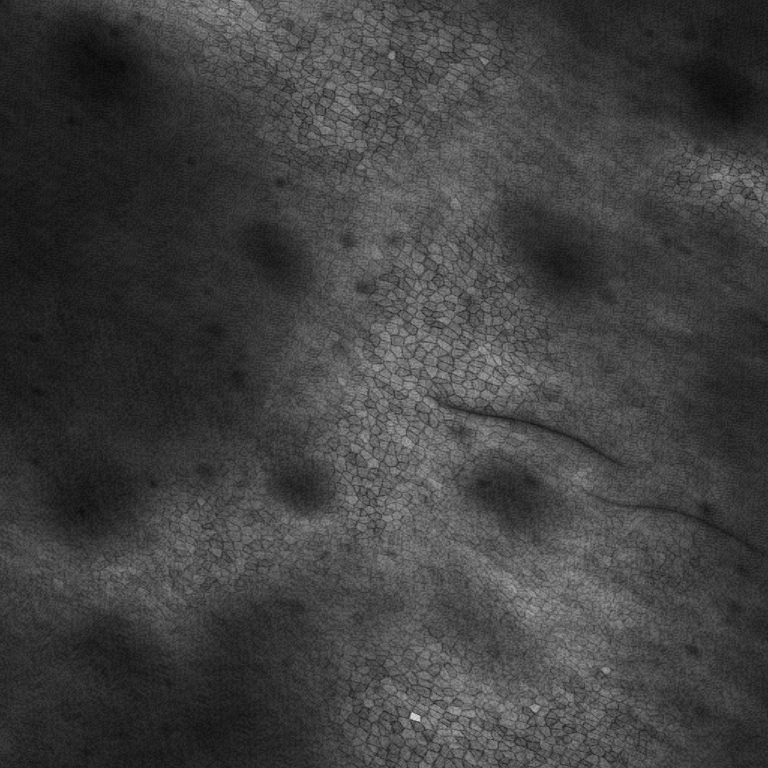
This texture is drawn by a WebGL 2 fragment shader. Its source:

```glsl
#version 300 es
precision highp float;
// Grey micrograph of packed tissue cells with dark pits, creases and sensor grain.

#define CELL_COUNT 82.0
#define CELL_STRETCH 1.5
#define FLOW_ANGLE -0.45
#define PIT_SCALE 3.7
#define SPOT_SCALE 17.0
#define GRAIN_COUNT 512.0
#define GRAIN_AMOUNT 0.36
#define BASE_LIGHT 0.122
#define SPINE_LIGHT 0.27
#define HAZE_LIGHT 0.17
#define CREASES 2

uniform vec2 u_resolution;
out vec4 fragColor;

float hash(vec2 p) {
    return fract(sin(dot(p, vec2(127.1, 311.7))) * 43758.5);
}

vec2 hash2(vec2 p) {
    return vec2(hash(p), hash(p + 37.4));
}

mat2 rotation(float a) {
    float c = cos(a), s = sin(a);
    return mat2(c, -s, s, c);
}

float noise(vec2 p) {
    vec2 i = floor(p), f = fract(p);
    f = f * f * (3.0 - 2.0 * f);
    return mix(mix(hash(i), hash(i + vec2(1, 0)), f.x),
               mix(hash(i + vec2(0, 1)), hash(i + vec2(1, 1)), f.x), f.y);
}

float fbm(vec2 p) {
    float sum = 0.0, amp = 0.5;
    for (int i = 0; i < 4; i++) {
        sum += amp * noise(p);
        p = rotation(0.6) * p * 2.03 + 11.3;
        amp *= 0.5;
    }
    return sum / 0.9375;
}

// x: distance gap to the nearest border, y: random value of the cell
vec2 cells(vec2 p) {
    vec2 home = floor(p);
    float near = 9.0, next = 9.0, id = 0.0;
    for (int y = -1; y <= 1; y++)
    for (int x = -1; x <= 1; x++) {
        vec2 c = home + vec2(x, y);
        float d = length(c + 0.1 + 0.8 * hash2(c) - p);
        if (d < near) { next = near; near = d; id = hash(c + 71.9); }
        else next = min(next, d);
    }
    return vec2(next - near, id);
}

// Darkness of scattered tilted ellipses on a jittered grid
float hollows(vec2 p, float chance, float radius, float core) {
    vec2 home = floor(p);
    float dark = 0.0;
    for (int y = -1; y <= 1; y++)
    for (int x = -1; x <= 1; x++) {
        vec2 c = home + vec2(x, y);
        vec2 q = p - c - 0.2 - 0.6 * hash2(c + 5.7);
        q = rotation(-0.5 + 0.7 * (hash(c + 3.1) - 0.5)) * q * vec2(1.0, 1.1);
        q.y *= 1.3;
        float size = radius * mix(0.55, 1.1, hash(c + 19.3));
        float d = length(q) / size;
        float shade = 0.85 * (1.0 - smoothstep(core, 1.25, d));
        shade += 0.15 * exp(-dot(q, q * vec2(1.0, 5.0)) * 14.0 / (size * size));
        dark = max(dark, shade * step(hash(c + 53.2), chance) * mix(0.6, 1.0, hash(c + 8.8)));
    }
    return dark;
}

// Long thin folds with a soft shadow beside them
float creases(vec2 p) {
    float dark = 0.0;
    for (int i = 0; i < CREASES; i++) {
        float k = float(i), t = p.x - 0.53 - 0.19 * k;
        float d = abs(p.y - 0.5 + 0.115 * k + 0.35 * t + 0.008 * sin(t * 25.0));
        float span = smoothstep(0.0, 0.07, t) * (1.0 - smoothstep(0.22, 0.34, t));
        dark = max(dark, span * (0.4 * exp(-d / 0.004) + (0.3 - 0.18 * k) * exp(-d / 0.022)));
    }
    return dark;
}

// Broad light: a bending spine, a haze at lower left, a stripe at upper right
float illumination(vec2 p) {
    float rise = max(p.y - 0.6, 0.0);
    float d = p.x - 0.58 + 1.8 * rise * rise;
    float spine = exp(-pow(d / (d < 0.0 ? 0.18 : 0.31), 2.0));
    float haze = exp(-pow((p.y - 0.25 - 0.15 * p.x) / 0.14, 2.0)) * (1.0 - smoothstep(0.2, 0.6, p.x));
    float stripe = exp(-pow((p.y - 0.99 + 0.24 * p.x) / 0.07, 2.0)) * smoothstep(0.6, 0.9, p.x);
    return BASE_LIGHT + SPINE_LIGHT * spine + HAZE_LIGHT * haze + 0.15 * stripe;
}

void main() {
    vec2 p = gl_FragCoord.xy / u_resolution;
    vec2 bend = vec2(fbm(p * 4.0), fbm(p * 4.0 + 23.0)) - 0.5;
    vec2 flow = rotation(FLOW_ANGLE) * (p + 0.09 * bend);

    // Uneven lighting, with fibrous streaks towards the right
    float light = illumination(p + 0.14 * bend) * (0.6 + 0.8 * fbm(p * 6.0 + 4.0));
    light *= 1.0 + 0.6 * smoothstep(0.45, 0.9, p.x) * (fbm(flow * vec2(7.0, 34.0)) - 0.5);

    // Dark openings
    float pit = hollows(p * PIT_SCALE + 0.3 * bend + 2.0, 0.55, 0.37, 0.25);
    float spot = hollows(p * SPOT_SCALE + 0.8 * bend, 0.16, 0.27, 0.1);
    light *= (1.0 - 0.66 * pit) * (1.0 - 0.45 * spot) * (1.0 - creases(p + 0.02 * bend));

    // Cell walls and bodies, clearest where the tissue is lit and in focus
    vec2 cell = cells(flow * CELL_COUNT * vec2(1.0 / CELL_STRETCH, 1.0) * 1.2);
    float focus = smoothstep(0.14, 0.34, light) * mix(0.45, 1.0, smoothstep(0.35, 0.6, fbm(p * 5.0 + 41.0)));
    float wall = 1.0 - smoothstep(0.02, 0.3, cell.x);
    float tone = 1.04 + focus * (0.34 * (cell.y - 0.4) - 0.32 * wall);
    tone += 0.4 * (fbm(flow * vec2(40.0, 60.0)) - 0.5);
    tone += 0.7 * focus * smoothstep(0.975, 0.995, cell.y) * (1.0 - wall);

    // Sensor grain
    float grain = noise(p * GRAIN_COUNT) - 0.5;
    float grey = light * (tone + GRAIN_AMOUNT * grain) + 0.035 * grain;
    fragColor = vec4(vec3(clamp(grey, 0.0, 1.0)), 1.0);
}
```
